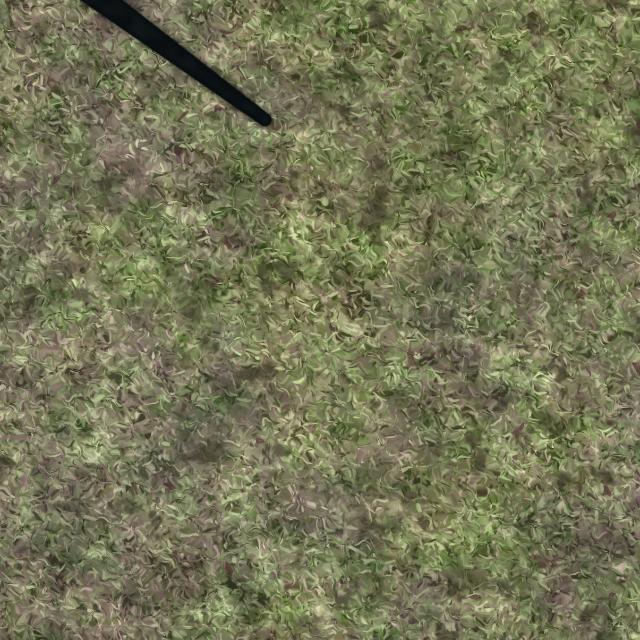
A three.js fragment shader for this texture:

```glsl
// Worn lawn seen from above, with a dark tapered rod lying in from the top edge.
// Mottled noise ground is covered by layers of small warped blades, one per
// jittered grid cell, then shaded by patches of soil, leaf litter and growth.
varying vec2 vUv;

const vec3 SHADOW = vec3(0.23, 0.24, 0.14);
const vec3 EARTH  = vec3(0.41, 0.39, 0.30);
const vec3 MOSS   = vec3(0.37, 0.40, 0.23);
const vec3 GRASS  = vec3(0.48, 0.50, 0.35);
const vec3 STRAW  = vec3(0.64, 0.65, 0.50);
const vec3 SOIL   = vec3(0.36, 0.33, 0.28);
const vec3 LITTER = vec3(0.30, 0.19, 0.18);
const vec3 ROD    = vec3(0.03, 0.05, 0.06);
const vec3 TURF_MEAN = vec3(0.415, 0.430, 0.290);
const vec3 LIT_MEAN  = vec3(0.452, 0.468, 0.328);
const float CONTRAST = 1.22;
const int BLADE_LAYERS = 8;

float hash(vec2 p) {
  return fract(sin(dot(p, vec2(127.1, 311.7))) * 43758.5453);
}

float valueNoise(vec2 p) {
  vec2 i = floor(p);
  vec2 f = fract(p);
  f = f * f * (3.0 - 2.0 * f);
  float low = mix(hash(i), hash(i + vec2(1.0, 0.0)), f.x);
  float high = mix(hash(i + vec2(0.0, 1.0)), hash(i + vec2(1.0)), f.x);
  return mix(low, high, f.y);
}

float fbm(vec2 p) {
  float sum = 0.0;
  float weight = 0.53;
  for (int i = 0; i < 4; i++) {
    sum += weight * valueNoise(p);
    p = mat2(1.6, 1.2, -1.2, 1.6) * p + 7.3;
    weight *= 0.5;
  }
  return sum;
}

vec2 noiseOffset(vec2 p) {
  return vec2(valueNoise(p), valueNoise(p + 19.0)) - 0.5;
}

// Turf colour from dark (0) to pale (1).
vec3 turfColor(float t) {
  vec3 c = mix(SHADOW, MOSS, smoothstep(0.02, 0.22, t));
  c = mix(c, EARTH, smoothstep(0.22, 0.36, t));
  c = mix(c, GRASS, smoothstep(0.38, 0.60, t));
  return mix(c, STRAW, smoothstep(0.68, 0.95, t));
}

// Shift between leafy green (-1) and reddish dry matter (+1).
vec3 hueShift(float amount) {
  return amount * vec3(0.034, -0.020, 0.030);
}

// Coverage of a curved blade centred at the origin, tapering to both tips.
float bladeMask(vec2 p, float angle, float halfLength, float width, float bend, float blur) {
  float c = cos(angle);
  float s = sin(angle);
  vec2 q = vec2(c * p.x + s * p.y, c * p.y - s * p.x);
  float along = q.x / halfLength;
  q.y -= bend * (along * along - 0.4);
  float radius = width * (1.0 - 0.5 * min(along * along, 1.0));
  float d = length(vec2(max(abs(q.x) - halfLength, 0.0), q.y)) - radius;
  return 1.0 - smoothstep(-blur, blur, d);
}

// Paints one layer of scattered blades over the given colour.
vec3 paintBlades(vec3 color, vec2 uv, float cells, float seed, float lift) {
  vec2 p = uv * cells + seed * vec2(0.37, 0.61);
  vec2 base = floor(p);
  for (int y = -1; y <= 1; y++) {
    for (int x = -1; x <= 1; x++) {
      vec2 cell = base + vec2(float(x), float(y));
      vec2 key = cell + seed * 17.0;
      float a = hash(key);
      float b = hash(key + 31.7);
      float c = hash(key + 58.3);
      float d = hash(key + 83.9);
      float angle = 1.75 + (a + b - 1.0) * 2.2;
      float mask = bladeMask(p - cell - vec2(c, d), angle, mix(0.15, 0.70, b * b),
                             mix(0.08, 0.19, d), (c - 0.5) * 0.22, 0.095);
      float tone = clamp(fract(a * 7.0 + d * 3.0) + lift, 0.0, 1.0);
      vec3 blade = turfColor(tone) + hueShift(2.0 * fract(c * 9.0 + b) - 1.0);
      color = mix(color, blade, mask * mix(0.50, 0.95, a));
    }
  }
  return color;
}

// Distance to a segment whose radius changes from ra to rb.
float taperedRod(vec2 p, vec2 a, vec2 b, float ra, float rb) {
  vec2 axis = b - a;
  float h = clamp(dot(p - a, axis) / dot(axis, axis), 0.0, 1.0);
  return length(p - a - axis * h) - mix(ra, rb, h);
}

void main() {
  vec2 uv = vUv;
  vec2 tangled = uv + 0.011 * noiseOffset(uv * 75.0);

  // Mottled ground between the blades
  float mottle = fbm(uv * 52.0 + 2.0 * noiseOffset(uv * 38.0));
  vec3 color = turfColor(clamp(0.42 + (mottle - 0.5) * 1.9, 0.0, 1.0));

  // Blades, from the shaded bottom up to the lit top
  float soil = smoothstep(0.50, 0.72, fbm(uv * 10.0 + 3.1) - 0.10 * uv.x);
  for (int i = 0; i < BLADE_LAYERS; i++) {
    float layer = float(i);
    float height = layer / float(BLADE_LAYERS - 1);
    color = paintBlades(color, tangled, 46.0 + 4.0 * layer, layer + 1.0, mix(-0.16, 0.08, height));
    if (i == 5) color = mix(color, SOIL, soil * 0.40);
  }
  color = LIT_MEAN + CONTRAST * (color - TURF_MEAN);

  // Uneven light, fresher toward the upper right
  color *= 1.0 + 0.50 * (fbm(uv * 13.0 + 41.0) - 0.5) + 0.32 * (valueNoise(uv * 34.0) - 0.5);
  color += hueShift(1.5 * (valueNoise(uv * 24.0 + 5.0) - 0.5));
  float fresh = smoothstep(0.30, 0.75, fbm(uv * 6.0 + 12.0) + 0.15 * (uv.x + uv.y - 1.0));
  color += mix(vec3(0.006, -0.006, 0.018), vec3(0.000, 0.008, -0.022), fresh);

  // Shaded hollows and scraps of dry leaf
  float hollow = smoothstep(0.66, 0.80, fbm(uv * 24.0 + 77.0));
  color = mix(color, SHADOW * vec3(0.95, 0.85, 1.0), hollow * 0.6);
  float litter = smoothstep(0.73, 0.82, fbm(tangled * 42.0 + 150.0));
  color = mix(color, LITTER, litter * 0.65);

  // Rod with a faint cool sheen
  float rod = taperedRod(uv, vec2(0.119, 1.030), vec2(0.414, 0.813), 0.021, 0.0105);
  float sheen = smoothstep(0.0, -0.012, rod) * valueNoise(uv * 60.0);
  color *= 1.0 - 0.25 * (1.0 - smoothstep(0.0, 0.010, rod));
  color = mix(color, ROD + 0.04 * sheen, 1.0 - smoothstep(-0.0018, 0.0018, rod));

  gl_FragColor = vec4(clamp(color, 0.0, 1.0), 1.0);
}
```
